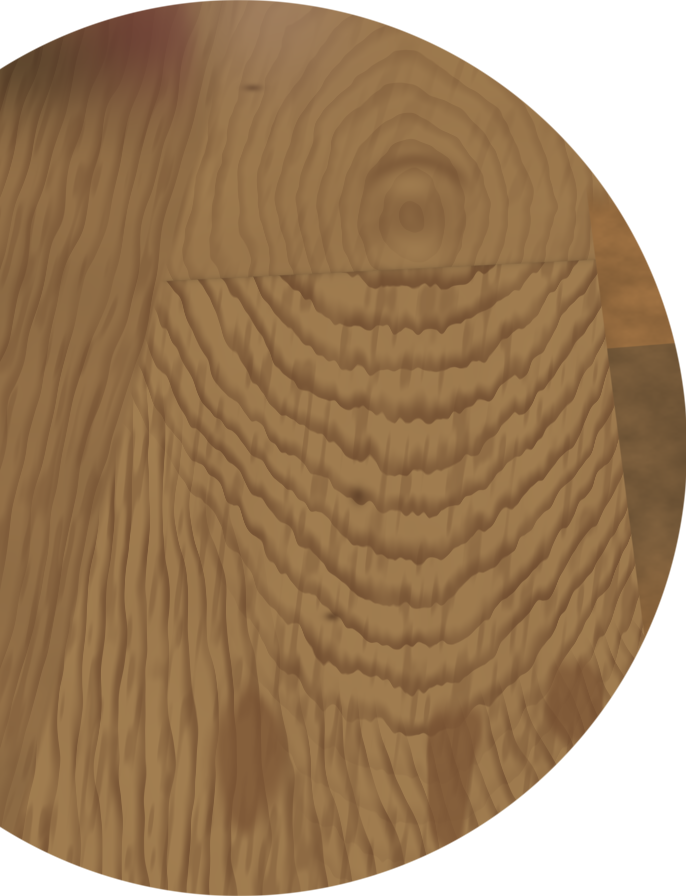
Give the GLSL for this texture, as a Shadertoy shader.

```glsl
// Round disc of oak parquet: cathedral grain, a knotted plank and side planks.

const vec3 HONEY = vec3(0.635, 0.495, 0.315);
const vec3 OAK   = vec3(0.580, 0.440, 0.280);
const vec3 BARK  = vec3(0.425, 0.285, 0.175);

float hash(vec2 p) {
    p = fract(p * vec2(0.1031, 0.1137));
    p += dot(p, p.yx + 33.33);
    return fract((p.x + p.y) * p.x * 37.0);
}

float noise(vec2 p) {
    vec2 i = floor(p), f = fract(p);
    f = f * f * (3.0 - 2.0 * f);
    return mix(mix(hash(i), hash(i + vec2(1, 0)), f.x),
               mix(hash(i + vec2(0, 1)), hash(i + vec2(1, 1)), f.x), f.y);
}

float fbm(vec2 p) {
    float sum = 0.0, amp = 0.5;
    for (int i = 0; i < 4; i++) {
        sum += amp * noise(p);
        p = p * 2.03 + 17.3;
        amp *= 0.5;
    }
    return sum;
}

// Soft elliptical spot, 1 at its centre
float spot(vec2 p, vec2 centre, vec2 radius) {
    vec2 d = (p - centre) / radius;
    return exp(-dot(d, d));
}

// Growth line: builds up slowly, then ends sharply
float growthLine(float phase) {
    float f = fract(phase);
    return smoothstep(0.45, 0.93, f) * (1.0 - smoothstep(0.94, 1.0, f));
}

// Short dark pores stretched along y
float pores(vec2 p, float across, float along) {
    return smoothstep(0.54, 0.86, noise(p * vec2(across, along) + 41.0));
}

// Nested U-shaped growth lines, steeper with depth
float cathedral(vec2 p) {
    float dx = p.x - 0.470 - 0.03 * (0.5 - p.y);
    float steep = dx < 0.0 ? 3.0 + 2.5 * max(p.y - 0.45, 0.0) : 4.7;
    float ragged = 0.014 * noise(p * vec2(75.0, 14.0)) + 0.007 * noise(p * vec2(150.0, 30.0));
    float level = p.y + steep * dx * dx + ragged + 0.045 * (fbm(p * 9.0) - 0.5);
    float line = growthLine((level - 0.337) / 0.049);
    return line * (0.55 + 0.6 * noise(p * vec2(35.0, 22.0) + 5.0));
}

// Straight lines fanning down from the plank corner
float fan(vec2 p) {
    float lean = (p.x - 0.165) / (0.35 + p.y);
    float wave = 0.55 * noise(p * vec2(30.0, 14.0)) + 1.4 * fbm(p * vec2(9.0, 5.0));
    return growthLine(lean * 48.0 + wave) * (0.3 + 0.8 * noise(p * vec2(60.0, 18.0)));
}

vec3 mainPlank(vec2 p) {
    float split = 0.165 + 0.40 * (p.y - 0.40) + 0.05 * (fbm(p * 8.0) - 0.5);
    float corner = smoothstep(0.04, -0.04, p.x - split) * smoothstep(0.40, 0.50, p.y);
    float low = smoothstep(0.77, 0.84, p.y + 0.5 * abs(p.x - 0.47) - 0.06 * fbm(p * 12.0));
    float grain = mix(cathedral(p), fan(p), max(corner, low * 0.8));
    float fibre = pores(p + vec2(0.12 * p.y, 0.0), 140.0, 24.0);
    vec3 col = mix(OAK, HONEY, 0.45 + 0.7 * fbm(p * vec2(12.0, 6.0)));
    col = mix(col, BARK, 0.72 * grain);
    col = mix(col, BARK, 0.30 * fibre);
    // Brown heartwood patches near the foot, with torn edges
    vec2 torn = p + 0.045 * (vec2(noise(p * vec2(45.0, 9.0)), noise(p * vec2(30.0, 12.0) + 9.0)) - 0.5);
    float patches = spot(torn, vec2(0.505, 0.87), vec2(0.035, 0.085))
                  + spot(torn, vec2(0.285, 0.84), vec2(0.045, 0.085))
                  + spot(torn, vec2(0.64, 0.79), vec2(0.035, 0.06));
    return mix(col, BARK * 1.1, 0.65 * smoothstep(0.3, 0.6, patches));
}

vec3 leftPlank(vec2 p) {
    float across = p.x + 0.24 * p.y + 0.025 * fbm(p * vec2(10.0, 4.0));
    float wave = 0.5 * noise(p * vec2(25.0, 16.0));
    float grain = growthLine(across / 0.024 + wave) * (0.35 + 0.65 * noise(p * vec2(25.0, 12.0)));
    vec3 col = mix(OAK * 0.93, OAK * 1.03, fbm(p * 9.0));
    col = mix(col, BARK, 0.55 * grain);
    return mix(col, BARK, 0.28 * pores(vec2(across, p.y), 130.0, 20.0));
}

vec3 knotPlank(vec2 p) {
    vec2 d = p - vec2(0.460, 0.235);
    d += 0.035 * (vec2(fbm(p * 10.0), fbm(p * 10.0 + 31.0)) - 0.5);
    float ring = length(d * vec2(1.0, 0.72));
    float grain = growthLine(ring / 0.023 + 0.8 * fbm(p * 14.0));
    vec3 col = mix(OAK, HONEY, 0.25 + 0.6 * fbm(p * vec2(9.0, 14.0)));
    col = mix(col, BARK, 0.24 * grain + 0.12 * pores(p + 0.3 * p.yx, 110.0, 26.0));
    // Knot: brown core under an arch, with two pale wedges
    float arch = exp(-pow((length((p - vec2(0.465, 0.225)) * vec2(0.85, 1.0)) - 0.046) / 0.010, 2.0));
    col = mix(col, BARK, 0.55 * arch * smoothstep(0.225, 0.19, p.y));
    col = mix(col, BARK, 0.42 * spot(p, vec2(0.460, 0.240), vec2(0.055, 0.04)));
    float pale = spot(p, vec2(0.457, 0.207), vec2(0.030, 0.014)) + spot(p, vec2(0.462, 0.282), vec2(0.036, 0.020));
    return mix(col, HONEY, 0.75 * min(pale, 1.0));
}

vec3 rightPlanks(vec2 p, float aa) {
    float lower = smoothstep(-aa, aa, p.y - 0.388 + 0.08 * (p.x - 0.69));
    vec3 col = mix(OAK * vec3(1.0, 0.94, 0.86), OAK * 0.79, lower * smoothstep(0.75, 0.58, p.y));
    float grain = fbm(vec2(p.x * 30.0, p.y * 45.0));
    return col * (0.86 + 0.28 * grain);
}

void mainImage(out vec4 fragColor, in vec2 fragCoord) {
    // Height units, y pointing down
    vec2 p = vec2(fragCoord.x, iResolution.y - fragCoord.y) / iResolution.y;
    float aa = 1.0 / iResolution.y;

    // Plank layout
    float seamY = p.y - 0.323 + 0.05 * p.x;
    float leftX = p.x - 0.268 + 0.27 * p.y;
    float rightX = p.x - 0.627 - 0.13 * p.y;
    vec3 col = mix(knotPlank(p), mainPlank(p), smoothstep(-aa, aa, seamY));
    col *= 1.0 - 0.10 * exp(-abs(seamY) / 0.003);
    col = mix(col, rightPlanks(p, aa), smoothstep(-aa, aa, rightX) * smoothstep(0.20, 0.24, p.y));
    col = mix(leftPlank(p), col, smoothstep(-0.006, 0.006, leftX));

    // Small flaws
    float flaws = spot(p, vec2(0.400, 0.553), vec2(0.008, 0.010))
                + spot(p, vec2(0.282, 0.098), vec2(0.010, 0.004))
                + spot(p, vec2(0.371, 0.688), vec2(0.008, 0.005));
    col = mix(col, BARK * 0.85, 0.75 * flaws);

    // Red and dark shading at upper left, rosy sheen at the top
    float red = spot(p, vec2(0.165, 0.03), vec2(0.095, 0.075)) * smoothstep(0.235, 0.20, p.x);
    col = mix(col, vec3(0.43, 0.235, 0.20), 0.85 * red);
    col *= 1.0 - 0.32 * spot(p, vec2(0.02, 0.07), vec2(0.11, 0.06));
    col = mix(col, vec3(0.64, 0.51, 0.41), 0.6 * spot(p, vec2(0.30, 0.0), vec2(0.10, 0.10)));

    // White surround
    float disc = length(p - vec2(0.267, 0.5)) - 0.5;
    fragColor = vec4(mix(col, vec3(1.0), smoothstep(-aa, aa, disc)), 1.0);
}
```
